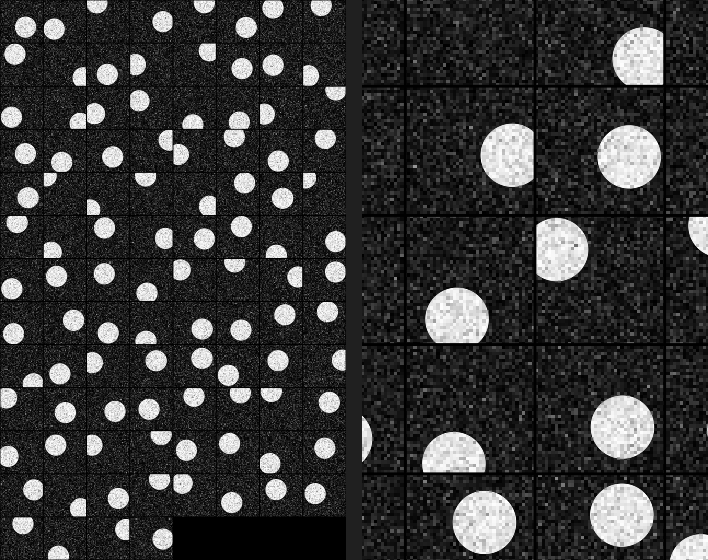
Left, the full canvas; right, a detail of the centre.
Write a Shadertoy shader that draws this pattern.

```glsl
// A contact sheet of square tiles, each a grainy dark field with one pale disk
// at a hashed position, clipped by its tile. Thin black gutters part the tiles,
// and the last row is only partly filled. Grain is hashed per fine cell.

const vec2  GRID         = vec2(8.0, 13.0);   // tiles across and down
const float TILE_COUNT   = 100.0;             // tiles filled, from the top left
const float DISK_RADIUS  = 0.245;             // in tile widths
const float DISK_MARGIN  = 0.06;              // nearest a centre gets to an edge
const float GUTTER       = 0.022;             // line width, in tile widths
const vec2  GRAIN_CELLS  = vec2(316.0, 512.0);
const float GRAIN_SCALE  = 0.128;             // grain strength
const float GRAIN_SHAPE  = 0.666;             // lower is more even
const uint  DISK_SEED    = 17u;
const uint  GRAIN_SEED   = 91u;

// Two uniform values in 0..1 for an integer cell.
vec2 hash2(vec2 cell, uint seed) {
    uvec2 v = uvec2(cell) + uvec2(seed, seed * 7u);
    v = v * 1664525u + 1013904223u;
    v.x += v.y * 1664525u;
    v.y += v.x * 1664525u;
    v ^= v >> 16u;
    v.x += v.y * 1664525u;
    v.y += v.x * 1664525u;
    v ^= v >> 16u;
    return vec2(v >> 8u) / 16777216.0;
}

// Skewed speckle: mostly faint, with rare strong grains.
float grain(vec2 uv) {
    float u = hash2(floor(uv * GRAIN_CELLS), GRAIN_SEED).x;
    return min(GRAIN_SCALE * pow(-log(max(u, 1e-5)), GRAIN_SHAPE), 1.0);
}

// Coverage of the tile's disk; p runs 0..1 over the tile.
float diskMask(vec2 p, vec2 tile, float pixel) {
    vec2 centre = mix(vec2(DISK_MARGIN), vec2(1.0 - DISK_MARGIN), hash2(tile, DISK_SEED));
    float d = length(p - centre) - DISK_RADIUS;
    return 1.0 - smoothstep(-0.5 * pixel, 0.5 * pixel, d);
}

// Zero on the gutters, one inside the tile.
float tileMask(vec2 p, float pixel) {
    vec2 edge = min(p, 1.0 - p);
    float d = min(edge.x, edge.y) - 0.5 * GUTTER;
    return smoothstep(-0.5 * pixel, 0.5 * pixel, d);
}

void mainImage(out vec4 fragColor, in vec2 fragCoord) {
    vec2 uv = fragCoord / iResolution.xy;
    uv.y = 1.0 - uv.y;                        // rows count from the top
    float pixel = GRID.y / iResolution.y;     // one pixel in tile units

    vec2 tile = floor(uv * GRID);
    vec2 p = fract(uv * GRID);
    float filled = step(tile.y * GRID.x + tile.x + 0.5, TILE_COUNT);

    // Grain lightens the field and darkens the disk.
    float speck = grain(uv);
    float shade = mix(speck, 1.0 - speck, diskMask(p, tile, pixel));
    shade *= tileMask(p, pixel) * filled;

    fragColor = vec4(vec3(shade), 1.0);
}
```
